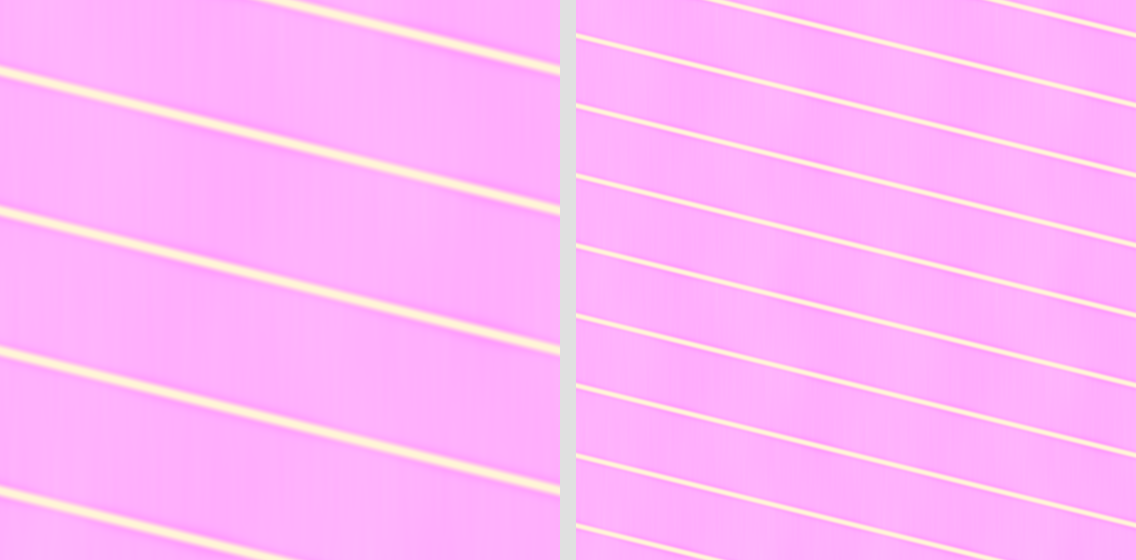
Left: one tile. Right: repeated 2 by 2.
Give the GLSL for this texture map, as a WebGL 2 fragment shader.

```glsl
#version 300 es
precision highp float;
// Slanted cream pinstripes with magenta rims on softly streaked pink.

uniform vec2 u_resolution;
out vec4 fragColor;

const float TAU = 6.2831853;
const float STRIPES = 4.0;  // stripes down one edge
const float DRIFT = 1.0;    // stripes crossed along the width
const float PHASE = 0.505;

const vec3 PINK = vec3(1.0, 0.69, 0.99);
const vec3 RIM = vec3(1.0, 0.53, 1.0);
const vec3 CREAM = vec3(1.0, 0.96, 0.845);

float hash(float n) {
  return fract(sin(n * 127.1 + 3.7) * 4375.85);
}

// Distance to the nearest stripe centre, in canvas units.
float stripeDistance(vec2 p, float count, float drift, float phase) {
  float v = count * p.y + drift * p.x + phase;
  return abs(fract(v + 0.5) - 0.5) / length(vec2(count, drift));
}

// Wrapping sines with whole frequencies between lo and hi, about -1 to 1.
float waves(vec2 p, vec2 lo, vec2 hi, float seed) {
  float sum = 0.0;
  for (int i = 0; i < 8; i++) {
    float n = seed + float(i) * 4.0;
    vec2 pick = vec2(hash(n), hash(n + 1.0));
    vec2 freq = floor(mix(lo, hi + 0.99, pick));
    vec2 shift = vec2(hash(n + 2.0), hash(n + 3.0));
    vec2 w = sin(TAU * (freq * p + shift));
    sum += w.x * w.y;
  }
  return sum / 4.0;
}

void main() {
  vec2 p = gl_FragCoord.xy / u_resolution;

  // Broad clouds and fine vertical streaks
  float columns = cos(TAU * 2.0 * (p.x - 0.13) + 0.5 * sin(TAU * p.y));
  float clouds = 0.55 * columns + 0.6 * waves(p, vec2(1.0), vec2(5.0, 4.0), 11.0);
  float streaks = waves(p, vec2(14.0, 1.0), vec2(64.0, 4.0), 53.0);
  vec3 color = PINK;
  color.g += 0.016 * clouds + 0.008 * streaks;

  // Magenta rim, wider and stronger where the clouds are dark
  float d = stripeDistance(p, STRIPES, DRIFT, PHASE);
  float shade = clamp(0.5 - 0.5 * clouds, 0.0, 1.0);
  float reach = mix(0.012, 0.019, shade);
  float rim = exp(-pow(d / reach, 2.0)) * mix(0.8, 1.0, shade);
  color = mix(color, RIM, rim);

  // Soft cream stripe
  float edge = max(0.016, 1.5 / u_resolution.y);
  float stripe = 1.0 - smoothstep(0.002, edge, d);
  color = mix(color, CREAM, stripe);

  fragColor = vec4(clamp(color, 0.0, 1.0), 1.0);
}
```
